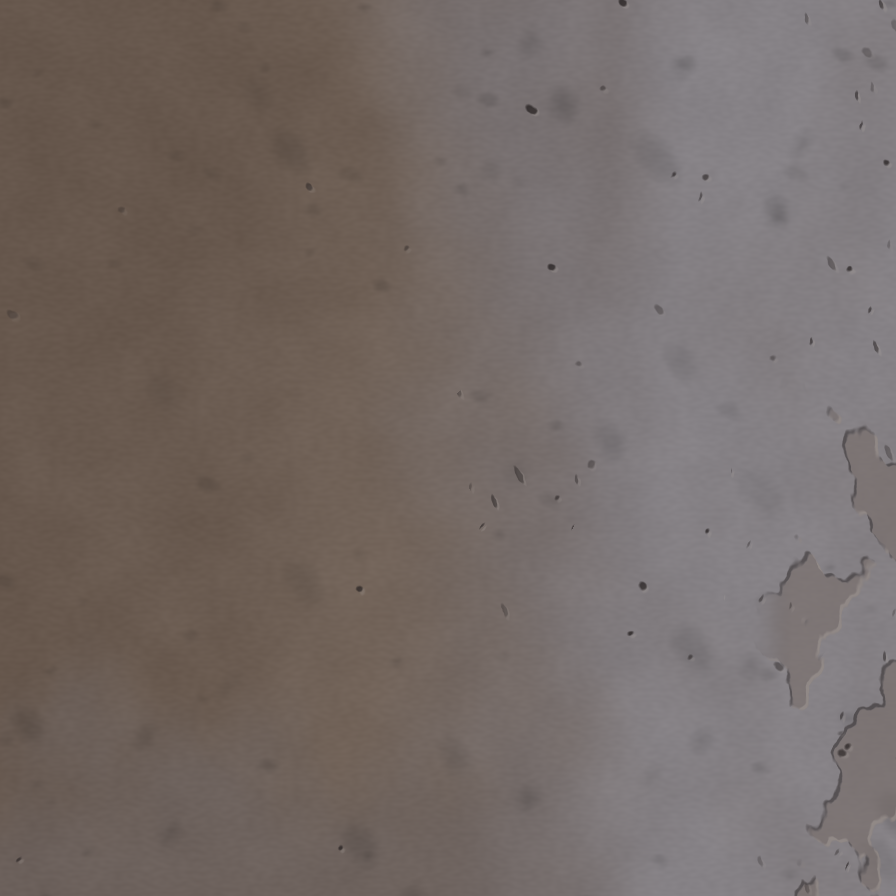
This texture is drawn by a WebGL 2 fragment shader. Its source:

```glsl
#version 300 es
precision highp float;

uniform vec2 u_resolution;
out vec4 fragColor;

// Palette
const vec3 DEEP_BROWN = vec3(0.400, 0.340, 0.298);
const vec3 BROWN = vec3(0.445, 0.387, 0.346);
const vec3 DULL = vec3(0.425, 0.385, 0.370);
const vec3 MID_GREY = vec3(0.468, 0.440, 0.442);
const vec3 PALE_GREY = vec3(0.520, 0.503, 0.518);
const vec3 PORE_DARK = vec3(0.150, 0.130, 0.130);
const vec3 CHIP_LIGHT = vec3(0.660, 0.630, 0.610);

// Layout and strength
const float EDGE_BOTTOM = 0.61;
const float EDGE_TOP = 0.47;
const float EDGE_SOFT = 0.14;
const float GRAIN = 0.016;
const float MOTTLE = 0.026;
const float SMUDGE = 0.13;
const vec2 LIGHT_SHIFT = vec2(0.003, -0.003);

vec2 hash2(vec2 p) {
    vec3 q = fract((p.xyx + 71.0) * vec3(0.1031, 0.1030, 0.0973));
    q += dot(q, q.yzx + 33.33);
    return fract((q.xx + q.yz) * q.zy);
}

float gradientAt(vec2 cell, vec2 offset) {
    float angle = 6.2832 * hash2(cell).x;
    return dot(vec2(cos(angle), sin(angle)), offset);
}

float gradientNoise(vec2 p) {
    vec2 i = floor(p), f = p - i;
    vec2 w = f * f * f * (f * (f * 6.0 - 15.0) + 10.0);
    vec2 e = vec2(1.0, 0.0);
    float low = mix(gradientAt(i, f), gradientAt(i + e, f - e), w.x);
    float high = mix(gradientAt(i + e.yx, f - e.yx), gradientAt(i + 1.0, f - 1.0), w.x);
    return mix(low, high, w.y);
}

float fbm(vec2 p) {
    float sum = 0.0, amp = 0.6;
    for (int i = 0; i < 4; i++) {
        sum += amp * gradientNoise(p);
        p = mat2(1.6, 1.2, -1.2, 1.6) * p + 7.3;
        amp *= 0.5;
    }
    return sum;
}

// Randomly placed ellipses; radius and softness are in canvas units
float scatter(vec2 p, float cells, float density, float radius, float soft, vec2 stretch) {
    vec2 home = floor(p * cells);
    float cover = 0.0;
    for (int y = -1; y <= 1; y++) {
        for (int x = -1; x <= 1; x++) {
            vec2 cell = home + vec2(x, y);
            vec2 place = hash2(cell + cells);
            vec2 trait = hash2(cell + cells * 3.0 + 19.0);
            vec2 d = p - (cell + place) / cells;
            d.x += (trait.y - 0.5) * d.y;
            float size = radius * mix(0.35, 1.0, trait.y * trait.y);
            float spot = 1.0 - smoothstep(size - soft, size + soft, length(d / stretch));
            cover = max(cover, spot * step(trait.x, density) * mix(0.35, 1.0, place.y));
        }
    }
    return cover;
}

// Ragged flakes gathered along the lower right side
float flakes(vec2 p) {
    float zone = smoothstep(0.82, 1.0, p.x) * (1.0 - smoothstep(0.40, 0.62, p.y));
    float shape = fbm(p * vec2(13.0, 8.0) + 4.0) + 0.30 * zone;
    return smoothstep(0.24, 0.28, shape) * smoothstep(0.0, 0.3, zone);
}

void main() {
    vec2 uv = gl_FragCoord.xy / u_resolution;
    float soft = max(0.0016, 0.8 / u_resolution.y);
    float broad = fbm(uv * 3.0 + 2.0);
    float cloudy = fbm(uv * vec2(6.0, 4.0) + 11.0);

    // Warm stain on the left, duller along the bottom
    float warmth = smoothstep(0.05, 0.50, uv.x + 0.45 * broad - 0.12 * (uv.y - 0.5));
    vec3 brown = mix(DEEP_BROWN, BROWN, warmth);
    brown = mix(brown, DULL, 0.8 * (1.0 - smoothstep(0.05, 0.26, uv.y + 0.2 * cloudy)));

    // Cool grey on the right with a dim upright band
    float bandOffset = (uv.x - 0.69 + 0.05 * broad) / 0.055;
    float band = exp(-bandOffset * bandOffset) * smoothstep(0.40, 0.75, uv.y);
    float pale = smoothstep(0.48, 0.80, uv.x) + 0.7 * cloudy - 0.55 * band;
    vec3 grey = mix(MID_GREY, PALE_GREY, clamp(pale, 0.0, 1.1));

    float edge = mix(EDGE_BOTTOM, EDGE_TOP, uv.y);
    float cool = smoothstep(-EDGE_SOFT, EDGE_SOFT, uv.x - edge + 0.14 * broad);
    vec3 color = mix(brown, grey, cool);

    // Mottling, soft smudges and fine grain
    vec2 ragged = uv + 0.006 * vec2(fbm(uv * 38.0), fbm(uv * 38.0 + 23.0));
    color += MOTTLE * fbm(uv * 13.0 + 31.0);
    color *= 1.0 - SMUDGE * scatter(ragged, 9.0, 0.34, 0.026, 0.014, vec2(0.8, 1.0));
    color *= 1.0 - 0.8 * SMUDGE * scatter(ragged, 19.0, 0.16, 0.012, 0.006, vec2(1.1, 0.8));
    color += GRAIN * gradientNoise(uv * vec2(95.0, 210.0));

    // Flakes with a shaded and a lit rim
    float flake = flakes(ragged);
    float relief = flake - flakes(ragged + LIGHT_SHIFT);
    color = mix(color, DULL * 1.08, 0.55 * flake);
    color = mix(color, PORE_DARK, 0.50 * max(-relief, 0.0));
    color = mix(color, CHIP_LIGHT, 0.45 * max(relief, 0.0));

    // Pores and short upright nicks, lit at their lower right
    vec2 lit = ragged - LIGHT_SHIFT;
    vec2 fromCluster = (uv - vec2(0.58, 0.46)) / vec2(0.06, 0.08);
    float worn = max(exp(-dot(fromCluster, fromCluster)), 0.6 * smoothstep(0.72, 1.0, uv.x));
    float poreShare = mix(0.04, 0.20, cool);
    float pore = scatter(ragged, 17.0, poreShare, 0.0065, soft, vec2(1.0));
    float nick = scatter(ragged, 29.0, 0.42 * worn, 0.007, soft, vec2(0.5, 1.3));
    float glint = scatter(lit, 17.0, poreShare, 0.0065, soft, vec2(1.0));
    glint = max(glint, scatter(lit, 29.0, 0.42 * worn, 0.007, soft, vec2(0.5, 1.3)));
    color = mix(color, CHIP_LIGHT, 0.28 * glint);
    color = mix(color, PORE_DARK, 0.80 * max(pore, 0.75 * nick));

    fragColor = vec4(color, 1.0);
}
```
